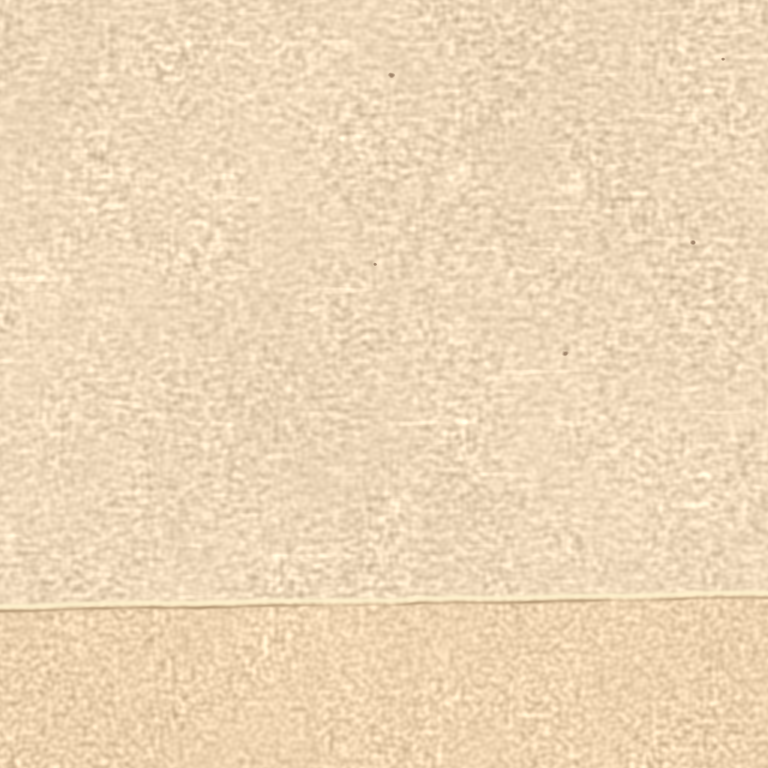
This texture is drawn by a three.js fragment shader. Its source:

```glsl
varying vec2 vUv;

const vec3 PAPER_UPPER = vec3(0.932, 0.845, 0.726);
const vec3 PAPER_LOWER = vec3(0.937, 0.832, 0.692);
const vec3 RIDGE_LIGHT = vec3(1.0, 0.95, 0.80);
const vec3 CREASE_SHADE = vec3(0.70, 0.59, 0.45);
const vec3 SPECK_BROWN = vec3(0.58, 0.47, 0.37);

const vec2 FIBRE_CELLS = vec2(66.0, 128.0);    // lying grain
const vec2 TOOTH_CELLS = vec2(128.0, 134.0);   // round grain
const vec2 UPRIGHT_CELLS = vec2(140.0, 62.0);  // standing grain
const vec2 WRINKLE_CELLS = vec2(13.0, 75.0);
const float GRAIN_CONTRAST = 0.195;
const float TONE_CONTRAST = 0.022;
const float WRINKLE_CONTRAST = 0.08;

const float CREASE_LEFT = 0.211;
const float CREASE_RIGHT = 0.228;
const float RIDGE_WIDTH = 0.0036;
const float SHADE_WIDTH = 0.0026;
const float SHADE_OFFSET = 0.0058;

const int SPECK_COUNT = 5;
const float SPECK_MIN = 0.0025;
const float SPECK_MAX = 0.0065;

float hash(vec2 p) {
  return fract(sin(dot(p, vec2(12.9898, 78.233))) * 43758.5453);
}

float cornerSlope(vec2 cell, vec2 offset) {
  float angle = 6.28318 * hash(cell);
  return dot(vec2(cos(angle), sin(angle)), offset);
}

float gradientNoise(vec2 p) {
  vec2 i = floor(p);
  vec2 f = fract(p);
  vec2 u = f * f * (3.0 - 2.0 * f);
  vec2 e = vec2(1.0, 0.0);
  float low = mix(cornerSlope(i, f), cornerSlope(i + e.xy, f - e.xy), u.x);
  float high = mix(cornerSlope(i + e.yx, f - e.yx), cornerSlope(i + e.xx, f - e.xx), u.x);
  return mix(low, high, u.y);
}

// Fine embossed grain: lying fibres above the crease, rounder tooth below
float paperGrain(vec2 uv, float upper) {
  float fibre = gradientNoise(uv * FIBRE_CELLS + 3.7);
  float tooth = gradientNoise(uv * TOOTH_CELLS + 41.3);
  float upright = gradientNoise(uv * UPRIGHT_CELLS + 87.1);
  float patches = smoothstep(-0.15, 0.35, gradientNoise(uv * 14.0 + 19.5));
  float strength = 1.0 + 0.7 * gradientNoise(uv * 9.0 + 63.2);
  float grain = mix(0.38, 0.64, upper) * fibre
              + mix(0.72, 0.48, upper) * tooth
              + 0.55 * patches * upright;
  return grain * strength;
}

// Narrow line profile, 1 at its centre
float softLine(float d, float width) {
  return exp(-d * d / (width * width));
}

// Small ragged specks scattered over the upper sheet
float specks(vec2 uv) {
  float cover = 0.0;
  for (int k = 0; k < SPECK_COUNT; k++) {
    float id = float(k) + 1.0;
    vec2 centre = vec2(hash(vec2(id, 2.3)), mix(0.35, 0.95, hash(vec2(id, 7.9))));
    float chance = hash(vec2(id, 5.1));
    float radius = mix(SPECK_MIN, SPECK_MAX, chance * chance);
    float d = length((uv - centre) * vec2(0.85, 1.0));
    d += 0.3 * radius * gradientNoise(uv * 210.0);
    cover = max(cover, 0.85 * (1.0 - smoothstep(0.25 * radius, radius, d)));
  }
  return cover;
}

void main() {
  vec2 uv = vUv;

  // Signed height over the slightly wavering crease
  float wobble = 0.0022 * gradientNoise(vec2(uv.x * 9.0, 4.5))
               + 0.0012 * gradientNoise(vec2(uv.x * 40.0, 8.5));
  float height = uv.y - mix(CREASE_LEFT, CREASE_RIGHT, uv.x) - wobble;
  float upper = smoothstep(-0.004, 0.002, height);

  // Sheet tone, grain and pale wrinkles
  vec3 color = mix(PAPER_LOWER, PAPER_UPPER, upper);
  float tone = gradientNoise(uv * 3.0 + 11.4) + gradientNoise(uv * 17.0 + 29.6);
  color += TONE_CONTRAST * tone;
  color += GRAIN_CONTRAST * paperGrain(uv, upper);
  float wrinkle = gradientNoise(uv * WRINKLE_CELLS + 52.8);
  color += WRINKLE_CONTRAST * upper * smoothstep(0.28, 0.6, wrinkle);

  // Crease: lit ridge with a broken shadow beneath
  float along = gradientNoise(vec2(uv.x * 22.0, 71.5));
  float shade = softLine(height + SHADE_OFFSET, SHADE_WIDTH);
  float ridge = softLine(height, RIDGE_WIDTH);
  color = mix(color, CREASE_SHADE, shade * clamp(0.6 + 0.8 * along, 0.0, 1.0));
  color = mix(color, RIDGE_LIGHT, 0.85 * ridge);

  color = mix(color, SPECK_BROWN, specks(uv));
  gl_FragColor = vec4(clamp(color, 0.0, 1.0), 1.0);
}
```
